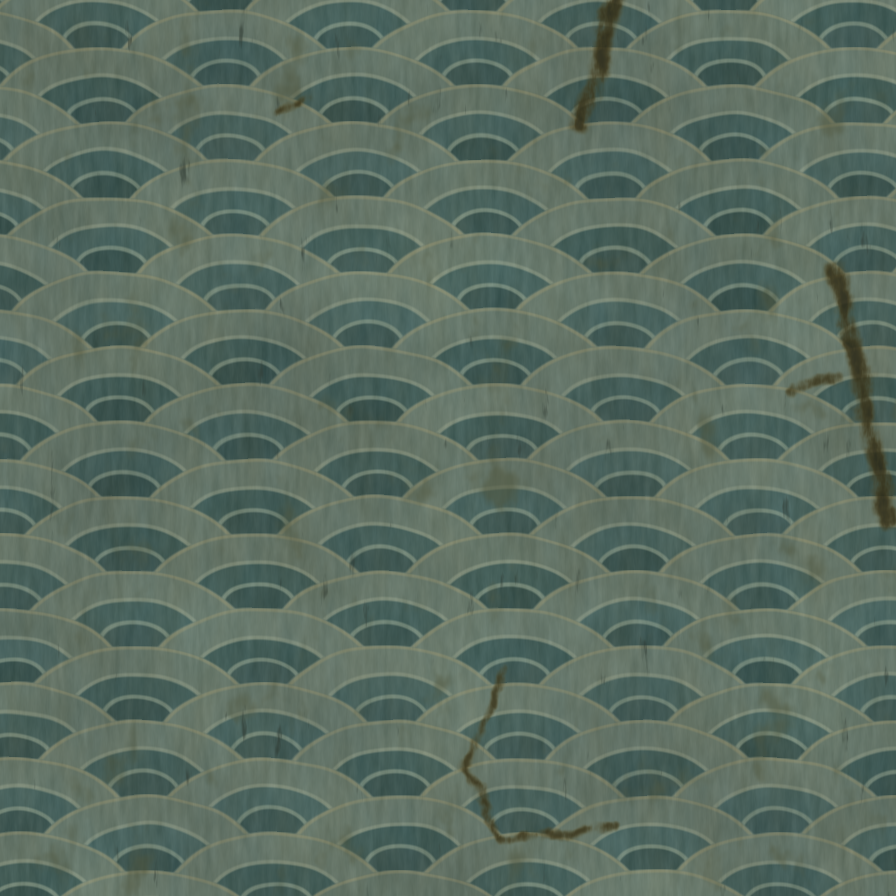
Give the GLSL for this pattern, as a Shadertoy shader.

```glsl
vec2 hash2(vec2 p) {
    vec2 k = vec2(dot(p, vec2(127.1, 311.7)), dot(p, vec2(269.5, 183.3)));
    return fract(sin(k) * 43758.5) * 2.0 - 1.0;
}

float gradientNoise(vec2 p) {
    vec2 i = floor(p), f = fract(p);
    vec2 u = f * f * f * (f * (f * 6.0 - 15.0) + 10.0);
    float a = dot(hash2(i), f);
    float b = dot(hash2(i + vec2(1, 0)), f - vec2(1, 0));
    float c = dot(hash2(i + vec2(0, 1)), f - vec2(0, 1));
    float d = dot(hash2(i + vec2(1, 1)), f - vec2(1, 1));
    return mix(mix(a, b, u.x), mix(c, d, u.x), u.y);
}

float fbm(vec2 p) {
    float sum = 0.0, amp = 0.6;
    for (int i = 0; i < 4; i++) {
        sum += amp * gradientNoise(p);
        p = p * 2.03 + 17.3;
        amp *= 0.55;
    }
    return sum;
}

float inside(float d) {
    float blur = max(0.0016, 0.75 / iResolution.y);
    return 1.0 - smoothstep(-blur, blur, d);
}

float segmentDistance(vec2 p, vec2 a, vec2 b) {
    vec2 pa = p - a, ba = b - a;
    return length(pa - ba * clamp(dot(pa, ba) / dot(ba, ba), 0.0, 1.0));
}

// Overlapping fans, painted from the back row to the front row
vec3 fans(vec2 p) {
    const float rowStep = 0.04175, period = 0.2815;
    const vec2 radii = vec2(0.131, 0.0835);
    p -= vec2(0.109, 0.052);
    p.x -= 0.062 * p.y;
    float firstRow = floor(p.y / rowStep) - 1.0;
    vec3 col = vec3(0.36, 0.43, 0.40);
    for (int i = 0; i < 4; i++) {
        float row = firstRow + float(i);
        float x = p.x / period - 0.5 * mod(row, 2.0);
        float column = floor(x + 0.5);
        vec2 q = vec2((x - column) * period, p.y - row * rowStep) / radii;
        float r = length(q);
        float toDistance = r / max(length(q / radii), 0.001);
        vec2 vary = hash2(vec2(column, row) + 3.7);

        // Pale rim band, dark middle band and dark core
        vec3 fan = vec3(0.395, 0.457, 0.406) + 0.012 * vary.x;
        vec3 middle = vec3(0.275, 0.373, 0.352) + 0.022 * vary.y;
        vec3 core = vec3(0.245, 0.335, 0.315) + 0.025 * vary.x;
        fan = mix(fan, middle, inside((r - 0.61) * toDistance));
        fan = mix(fan, core, inside((r - 0.30) * toDistance));

        // Three arcs of line
        float rim = inside(abs(r - 0.975) * toDistance - 0.0018);
        float outerArc = inside(abs(r - 0.615) * toDistance - 0.0021);
        float innerArc = inside(abs(r - 0.31) * toDistance - 0.0023);
        fan = mix(fan, vec3(0.50, 0.52, 0.42), 0.8 * rim);
        fan = mix(fan, vec3(0.49, 0.54, 0.47), 0.9 * outerArc);
        fan = mix(fan, vec3(0.46, 0.53, 0.47), 0.9 * innerArc);
        col = mix(col, fan, inside((r - 1.0) * toDistance));
    }
    return col;
}

// Ragged brown runs: ends of each run as xy and zw
float stains(vec2 p) {
    const vec4 runs[7] = vec4[7](
        vec4(0.695, -0.02, 0.648, 0.137), vec4(0.935, 0.30, 0.99, 0.58),
        vec4(0.885, 0.435, 0.935, 0.425), vec4(0.563, 0.745, 0.52, 0.86),
        vec4(0.52, 0.86, 0.56, 0.935), vec4(0.56, 0.935, 0.685, 0.925),
        vec4(0.305, 0.127, 0.35, 0.107));
    vec2 warped = p + 0.022 * vec2(fbm(p * 18.0), fbm(p * 18.0 + 40.0));
    float total = 0.0;
    for (int i = 0; i < 7; i++) {
        float width = i < 2 ? 0.020 : 0.010;
        float d = segmentDistance(warped, runs[i].xy, runs[i].zw);
        total = max(total, (i < 2 ? 1.0 : 0.7) * (1.0 - smoothstep(0.0, width, d)));
    }
    return total * clamp(0.75 + 1.4 * fbm(p * vec2(55.0, 24.0)), 0.0, 1.0);
}

void mainImage(out vec4 fragColor, in vec2 fragCoord) {
    vec2 p = fragCoord / iResolution.y;
    p.y = 1.0 - p.y;
    vec2 wobble = vec2(gradientNoise(p * 16.0), gradientNoise(p * 16.0 + 9.0));
    vec3 col = fans(p + 0.004 * wobble);

    // Broad fading and vertical grain
    col *= 1.0 + 0.16 * fbm(p * 5.0);
    col += 0.085 * fbm(p * vec2(110.0, 22.0));
    col += vec3(-0.02, 0.005, 0.03) * fbm(p * vec2(28.0, 9.0) + 5.0);

    // Olive blotches and thin dark scratches
    float blotch = smoothstep(0.12, 0.42, fbm(p * vec2(17.0, 12.0) + 31.0));
    col = mix(col, vec3(0.31, 0.33, 0.23), 0.5 * blotch);
    float scratch = smoothstep(0.27, 0.5, fbm(p * vec2(60.0, 13.0) + 71.0));
    col = mix(col, vec3(0.18, 0.22, 0.19), 0.6 * scratch);

    // Brown runs with rusty edges
    float stain = stains(p);
    vec3 rust = mix(vec3(0.36, 0.31, 0.14), vec3(0.17, 0.16, 0.09), stain);
    col = mix(col, rust, 0.85 * smoothstep(0.05, 0.75, stain));

    fragColor = vec4(clamp(col, 0.0, 1.0), 1.0);
}
```
